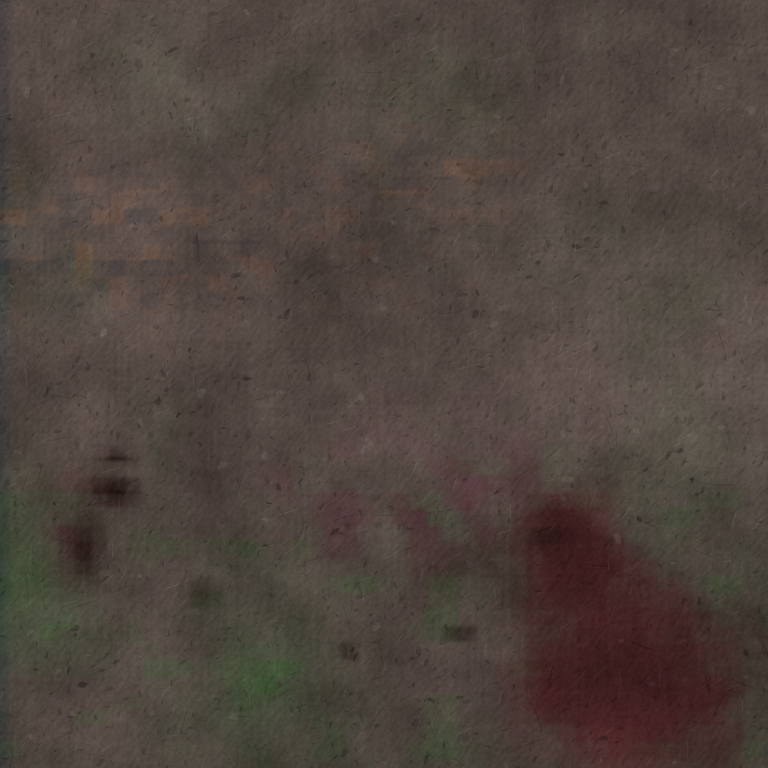
Write a three.js fragment shader that draws this texture.

```glsl
// Worn grey-brown plaster with faint weave, chips, scratches, mossy tints and a dark red stain.
varying vec2 vUv;

float hash(vec2 p) {
  return fract(sin(dot(p, vec2(127.1, 311.7))) * 43758.55);
}

// Gradient noise, roughly -0.7 to 0.7
float corner(vec2 cell, vec2 offset) {
  float angle = 6.2832 * hash(cell);
  return dot(vec2(cos(angle), sin(angle)), offset);
}

float noise(vec2 p) {
  vec2 i = floor(p), f = fract(p);
  vec2 u = f * f * f * (f * (f * 6.0 - 15.0) + 10.0);
  vec2 e = vec2(1.0, 0.0);
  return mix(mix(corner(i, f), corner(i + e, f - e), u.x),
             mix(corner(i + e.yx, f - e.yx), corner(i + 1.0, f - 1.0), u.x), u.y);
}

float fbm(vec2 p) {
  float sum = 0.0, amp = 0.6;
  for (int k = 0; k < 5; k++) {
    sum += amp * noise(p);
    p = mat2(1.6, 1.2, -1.2, 1.6) * p + 7.3;
    amp *= 0.55;
  }
  return sum;
}

// Soft staircase that makes smooth fields look blocky
vec2 stairs(vec2 p, float steps) {
  vec2 g = p * steps;
  return (floor(g) + smoothstep(0.25, 0.75, fract(g))) / steps;
}

float blob(vec2 p, vec2 center, vec2 radius) {
  vec2 q = (p - center) / radius;
  return exp(-dot(q, q));
}

// Scattered ellipses, one per cell; size is in cells, tilt in radians
float flecks(vec2 p, vec2 size, float tilt, float spread, float density) {
  vec2 home = floor(p);
  float cover = 0.0;
  for (int y = -1; y <= 1; y++) {
    for (int x = -1; x <= 1; x++) {
      vec2 cell = home + vec2(float(x), float(y));
      vec2 d = p - cell - vec2(hash(cell + 3.1), hash(cell + 8.7));
      float angle = tilt + spread * (hash(cell + 5.3) - 0.5);
      float c = cos(angle), s = sin(angle);
      vec2 q = vec2(c * d.x + s * d.y, c * d.y - s * d.x);
      q.y += 0.25 * q.x * q.x * (hash(cell + 2.2) - 0.5);
      float r = length(q / (size * (0.45 + 0.55 * hash(cell + 1.9))));
      float strength = step(hash(cell + 6.4), density) * (0.4 + 0.6 * hash(cell + 9.2));
      cover = max(cover, strength * (1.0 - smoothstep(0.55, 1.0, r)));
    }
  }
  return cover;
}

void main() {
  vec2 p = vUv;
  vec2 warp = 0.05 * vec2(fbm(p * 9.0), fbm(p * 9.0 + 31.0));
  vec2 block = stairs(p, 46.0);
  vec2 soft = mix(p, block, 0.7) + warp;

  // Plaster: cloudy tone from dark to light brown
  float tone = 0.51 + 0.6 * fbm(p * 3.2 + 4.0) + 0.45 * fbm(p * 13.0);
  tone += 0.16 * blob(p, vec2(0.92, 0.53), vec2(0.22, 0.17));
  tone += 0.12 * blob(p, vec2(0.2, 0.9), vec2(0.3, 0.2));
  tone -= 0.13 * (1.0 - smoothstep(0.1, 0.5, p.y));
  vec3 color = mix(vec3(0.235, 0.195, 0.18), vec3(0.405, 0.35, 0.33), clamp(tone, 0.0, 1.0));

  // Olive, rusty and green casts in blocky patches
  float low = 1.0 - smoothstep(0.25, 0.52, p.y);
  float olive = smoothstep(0.0, 0.4, fbm(soft * 4.0 + 17.0) + 0.22 * low);
  color += olive * vec3(-0.022, 0.008, -0.012);
  float rustBand = blob(p, vec2(0.12, 0.69), vec2(0.32, 0.09)) + blob(p, vec2(0.57, 0.78), vec2(0.09, 0.06));
  float rust = rustBand * smoothstep(0.0, 0.4, noise(block * vec2(22.0, 34.0)));
  color += rust * vec3(0.065, 0.02, -0.01);
  float slate = rustBand * smoothstep(0.05, 0.45, noise(block * vec2(18.0, 30.0) + 50.0));
  color -= slate * vec3(0.055, 0.035, 0.02);
  float moss = blob(soft, vec2(0.03, 0.27), vec2(0.06, 0.12)) + blob(soft, vec2(0.33, 0.11), vec2(0.06, 0.06));
  moss += 0.7 * low * smoothstep(0.15, 0.5, noise(block * vec2(13.0, 19.0) + 9.0));
  color += moss * vec3(-0.035, 0.03, -0.025);

  // Red stain with faint purple outskirts
  float haze = blob(soft, vec2(0.56, 0.33), vec2(0.19, 0.1)) + blob(soft, vec2(0.11, 0.32), vec2(0.05, 0.06));
  haze *= smoothstep(-0.25, 0.35, noise(block * 17.0 + 3.0));
  color += min(haze, 1.0) * vec3(-0.005, -0.07, -0.035);
  float stain = blob(soft, vec2(0.82, 0.11), vec2(0.16, 0.15)) + 0.8 * blob(soft, vec2(0.74, 0.29), vec2(0.075, 0.07));
  stain = smoothstep(0.12, 0.85, stain + 0.45 * fbm(soft * 9.0 + 12.0));
  color = mix(color, vec3(0.27, 0.115, 0.125) * (0.72 + 0.5 * tone), 0.88 * stain);

  // Smudged dark marks
  vec2 q = mix(p, block, 0.5) + 0.35 * warp;
  float marks = blob(q, vec2(0.147, 0.36), vec2(0.03, 0.012)) + 0.8 * blob(q, vec2(0.153, 0.4), vec2(0.021, 0.009));
  marks += 0.75 * blob(q, vec2(0.115, 0.29), vec2(0.024, 0.04)) + 0.5 * blob(q, vec2(0.267, 0.228), vec2(0.024, 0.02));
  marks += 0.5 * blob(q, vec2(0.45, 0.153), vec2(0.013, 0.012)) + 0.55 * blob(q, vec2(0.6, 0.177), vec2(0.024, 0.01));
  marks += 0.6 * blob(q, vec2(0.71, 0.297), vec2(0.028, 0.011));
  color = mix(color, vec3(0.1, 0.055, 0.045), min(0.85 * marks, 0.9));

  // Chips, pale flakes and slanted scratches
  vec2 rough = p + 0.004 * vec2(noise(p * 110.0), noise(p * 110.0 + 40.0));
  float patchy = smoothstep(-0.25, 0.3, fbm(p * 5.0 + 60.0));
  color *= 1.0 - 0.3 * patchy * flecks(rough * 34.0, vec2(0.3, 0.14), 1.0, 2.4, 0.4);
  color *= 1.0 - 0.2 * flecks(rough * 75.0 + 20.0, vec2(0.42, 0.16), 1.1, 2.0, 0.35);
  color += 0.055 * flecks(rough * 24.0 + 70.0, vec2(0.24, 0.14), 0.4, 3.0, 0.12);
  color += 0.045 * flecks(p * 42.0 + 11.0, vec2(0.75, 0.045), 0.95, 1.5, 0.4);
  color -= 0.035 * flecks(p * 30.0 + 90.0, vec2(0.85, 0.04), 0.8, 2.4, 0.35);

  // Fine grain, brushed slant and vertical weave
  vec2 slant = vec2(0.8 * p.x - 0.6 * p.y, 0.6 * p.x + 0.8 * p.y);
  float grain = 0.028 * noise(p * 230.0) + 0.032 * noise(slant * vec2(190.0, 65.0));
  grain += 0.016 * noise(p * vec2(170.0, 14.0)) + 0.008 * noise(p * vec2(16.0, 150.0));
  color += grain * (0.5 + 1.6 * color.g);

  // Cool, discoloured left rim
  color += (1.0 - smoothstep(0.0, 0.02, p.x)) * vec3(-0.05, -0.02, 0.0);
  gl_FragColor = vec4(color, 1.0);
}
```
